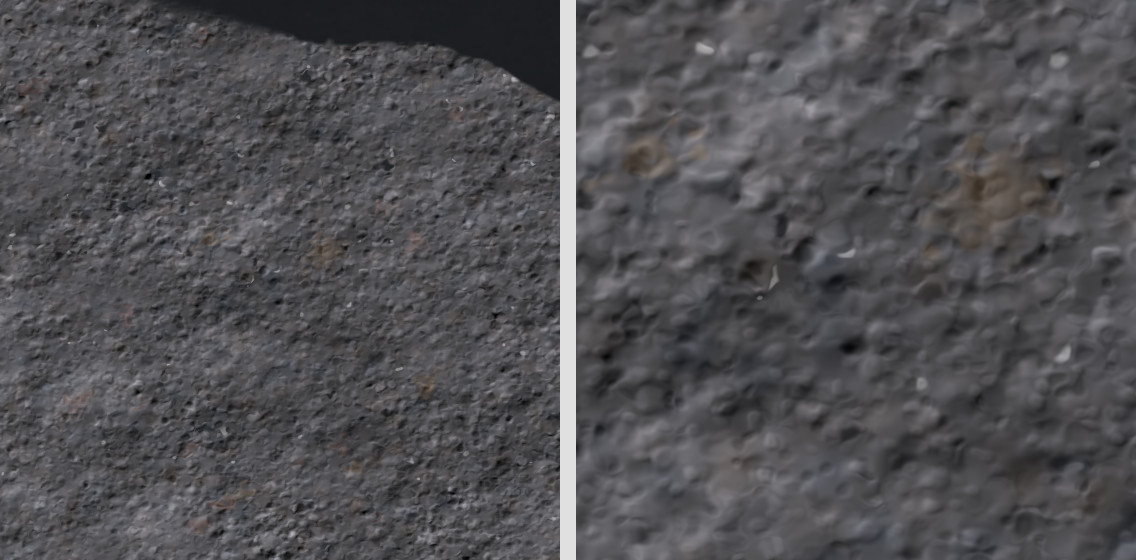
Left: the whole. Right: its middle third, enlarged.
Write a WebGL 1 fragment shader that draws this texture.

```glsl
precision highp float;
uniform vec2 u_resolution;

#define ROCK vec3(0.314, 0.310, 0.323)
#define BACKDROP vec3(0.108, 0.117, 0.128)
#define OCHRE vec3(0.42, 0.35, 0.28)
#define PINK vec3(0.43, 0.34, 0.33)
#define GRAIN_TILT 0.22
#define GRAIN_STRETCH 0.82
#define GRAIN_SCALE 20.0
#define CONTRAST 1.2
#define LIGHT_OFFSET vec2(-0.16, 0.36)

vec3 hash3(vec2 cell) {
  vec3 h = fract(cell.xyx * vec3(0.1031, 0.1030, 0.0973));
  h += dot(h, h.yzx + 33.33);
  return fract((h.xxy + h.yzz) * h.zyx);
}

// Cellular noise: crumbs of signed height, few of them strong
float lumps(vec2 p) {
  vec2 base = floor(p);
  float sum = 0.0;
  for (int y = -1; y <= 1; y++) {
    for (int x = -1; x <= 1; x++) {
      vec2 cell = base + vec2(float(x), float(y));
      vec3 rnd = hash3(cell);
      float height = 2.0 * rnd.z - 1.0;
      float d = length(p - cell - rnd.xy);
      sum += 1.3 * height * abs(height) * (1.0 - smoothstep(0.18, 0.74, d));
    }
  }
  return sum;
}

// Lumps lit from above: bright crests, shadowed undersides
float litLumps(vec2 p) {
  return lumps(p) - 0.7 * lumps(p + LIGHT_OFFSET);
}

// Rare blobs: only a share of the cells holds one, with varied radius
float scatter(vec2 p, float share, float radius) {
  vec2 base = floor(p);
  float cover = 0.0;
  for (int y = -1; y <= 1; y++) {
    for (int x = -1; x <= 1; x++) {
      vec2 cell = base + vec2(float(x), float(y));
      vec3 rnd = hash3(cell + 71.0);
      float r = radius * (0.6 + 0.8 * fract(rnd.z * 91.7));
      float d = length(p - cell - rnd.xy);
      float blob = 1.0 - smoothstep(0.35 * r, r, d);
      cover = max(cover, blob * step(rnd.z, share));
    }
  }
  return cover;
}

// Height of the rock's upper outline
float ridge(float x) {
  float hump = (x - 0.8) / 0.18;
  return 1.0 - 0.27 * (x - 0.26) + 0.06 * exp(-hump * hump);
}

void main() {
  vec2 uv = gl_FragCoord.xy / u_resolution;
  float c = cos(GRAIN_TILT), s = sin(GRAIN_TILT);
  vec2 p = mat2(c, -s, s, c) * uv * vec2(GRAIN_STRETCH, 1.0) + 3.0;

  // Slight bend that makes the crumbs angular
  vec2 warp = vec2(lumps(p * 85.0), lumps(p * 85.0 + 47.0));
  vec2 q = (p + 0.0028 * warp) * GRAIN_SCALE;

  // Relief from coarse clods to fine grit
  float relief = 0.035 * litLumps(q)
               + 0.080 * litLumps(q * 2.2 + 13.0)
               + 0.105 * litLumps(q * 4.2 + 29.0)
               + 0.075 * litLumps(q * 7.4 + 57.0);
  float roughness = 1.0 + 0.4 * lumps(p * 7.0 + 5.0);
  float broad = 0.042 * lumps(p * vec2(6.0, 12.0))
              + 0.030 * lumps(p * vec2(14.0, 24.0) + 33.0)
              + 0.010 * sin(p.y * 26.0 + 2.0 * sin(p.x * 7.0));
  float shade = CONTRAST * (relief * roughness + broad);
  vec3 color = ROCK * (1.0 + shade / 0.314);

  // Warm mineral stains, faint tint drift
  float ochre = scatter(p * 13.0 + 0.25 * warp, 0.025, 0.36);
  float pink = scatter(p * 23.0 + 0.35 * warp + 90.0, 0.035, 0.4);
  color = mix(color, OCHRE + shade, 0.45 * ochre);
  color = mix(color, PINK + shade, 0.5 * pink);
  color += 0.010 * lumps(p * 38.0 + 80.0) * vec3(1.0, 0.0, -1.0);

  // Black pits and small glints with ragged rims
  float pit = scatter(p * 36.0 + 0.3 * warp + 20.0, 0.02, 0.3);
  float glint = scatter(p * 60.0 + 0.3 * warp + 40.0, 0.016, 0.3);
  color = mix(color, BACKDROP, 0.75 * pit);
  color += 0.24 * glint;

  // Dark backdrop beyond the lumpy outline, blurred towards the left
  float focus = smoothstep(0.35, 0.58, uv.x);
  float edge = ridge(uv.x) + 0.006 * focus * lumps(q * 2.0) - uv.y;
  float blur = mix(0.022, 0.005, focus);
  vec3 backdrop = BACKDROP + 0.008 * lumps(p * 9.0) + 0.004 * lumps(q * 5.0);
  color = mix(backdrop, color, smoothstep(-blur, blur, edge));

  gl_FragColor = vec4(clamp(color, 0.0, 1.0), 1.0);
}
```
